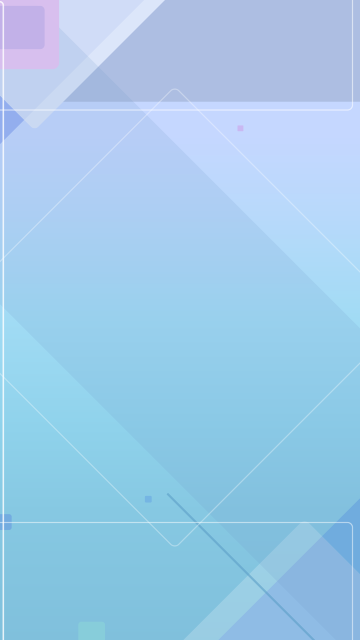
Reproduce this background procedurally as a WebGL 2 fragment shader.

```glsl
#version 300 es
precision highp float;
// Pastel blue gradient with diagonal bands, rounded squares and thin white frames.

uniform vec2 u_resolution;
out vec4 outColor;

const float FAR = 3.0;       // beyond every canvas edge
const float LINE = 0.00095;  // half width of frame lines
const vec3 WHITE = vec3(1.0);

// Signed distance to a rounded box given by two opposite corners.
float roundBox(vec2 p, vec2 lo, vec2 hi, float radius) {
  vec2 q = abs(p - 0.5 * (lo + hi)) - 0.5 * (hi - lo) + radius;
  return min(max(q.x, q.y), 0.0) + length(max(q, 0.0)) - radius;
}

float outline(float dist, float halfWidth) {
  return abs(dist) - halfWidth;
}

// Lays a shape over the colour with a soft edge about one pixel wide.
vec3 paint(vec3 base, vec3 color, float alpha, float dist, float soft) {
  return mix(base, color, alpha * (1.0 - smoothstep(-soft, soft, dist)));
}

float ramp(float from, float to, float v) {
  return clamp((v - from) / (to - from), 0.0, 1.0);
}

// Vertical gradient, lavender above and teal blue below.
vec3 sky(float depth) {
  vec3 c = mix(vec3(0.773, 0.843, 1.0), vec3(0.722, 0.851, 0.984), ramp(0.21, 0.333, depth));
  c = mix(c, vec3(0.631, 0.859, 0.957), ramp(0.333, 0.5, depth));
  c = mix(c, vec3(0.561, 0.824, 0.922), ramp(0.5, 0.667, depth));
  c = mix(c, vec3(0.525, 0.784, 0.886), ramp(0.667, 0.8, depth));
  return mix(c, vec3(0.502, 0.753, 0.863), ramp(0.8, 1.0, depth));
}

// Top panel and the tilted squares in two corners; d is the diagonal frame.
vec3 corners(vec3 c, vec2 p, vec2 d, float soft) {
  c = paint(c, vec3(0.678, 0.745, 0.886), 1.0, 0.8411 - p.y, soft);

  float upper = roundBox(d, vec2(0.6013, -FAR), vec2(FAR, -0.5248), 0.008);
  float upperInner = max(upper, d.y + 0.5478);
  c = paint(c, vec3(0.863, 0.902, 0.98), 1.0, upper, soft);
  c = paint(c, vec3(0.816, 0.863, 0.969), 1.0, upperInner, soft);
  c = paint(c, vec3(0.604, 0.702, 0.961), 1.0, max(d.x - 0.6013, d.y + 0.5478), soft);

  float lower = roundBox(d, vec2(-FAR, 0.2026), vec2(0.4705, FAR), 0.01);
  float lowerInner = max(lower, 0.2412 - d.y);
  c = paint(c, WHITE, 0.2, lower, soft);
  c = paint(c, vec3(0.561, 0.737, 0.898), 1.0, lowerInner, soft);
  return paint(c, vec3(0.439, 0.69, 0.886), 1.0, max(0.4705 - d.x, 0.2412 - d.y), soft);
}

// Wide shaded band and the narrow dark streak below it.
vec3 bands(vec3 c, vec2 d, float soft) {
  float wide = max(0.371 - d.x, d.x - 0.7421);
  c = paint(c, vec3(0.43, 0.59, 0.785), 0.16, wide, soft);
  float streak = roundBox(d, vec2(0.3449, 0.023), vec2(0.3483, FAR), 0.001);
  return paint(c, vec3(0.36, 0.62, 0.78), 0.6, streak, soft);
}

// Upright squares of several sizes.
vec3 squares(vec3 c, vec2 p, float soft) {
  float large = roundBox(p, vec2(-FAR, 0.8919), vec2(0.0924, FAR), 0.0104);
  float nested = roundBox(p, vec2(-0.1, 0.9232), vec2(0.0697, 0.9909), 0.007);
  c = paint(c, vec3(0.847, 0.745, 0.933), 0.95, large, soft);
  c = paint(c, vec3(0.761, 0.694, 0.91), 1.0, nested, soft);

  float lilac = roundBox(p, vec2(0.3711, 0.7949), vec2(0.3803, 0.804), 0.001);
  float blue = roundBox(p, vec2(0.2263, 0.2148), vec2(0.237, 0.2253), 0.002);
  float edge = roundBox(p, vec2(-0.1, 0.1719), vec2(0.0182, 0.1966), 0.004);
  float mint = roundBox(p, vec2(0.1224, -0.1), vec2(0.1641, 0.0286), 0.005);
  c = paint(c, vec3(0.79, 0.72, 0.95), 1.0, lilac, soft);
  c = paint(c, vec3(0.46, 0.71, 0.89), 1.0, blue, soft);
  c = paint(c, vec3(0.45, 0.675, 0.88), 1.0, edge, soft);
  return paint(c, vec3(0.53, 0.805, 0.855), 1.0, mint, soft);
}

// Thin white outlines: large diamond, two frames and the left rail.
vec3 frames(vec3 c, vec2 p, vec2 d, float soft) {
  float diamond = roundBox(d, vec2(0.2944, -0.4182), vec2(0.8044, 0.0918), 0.009);
  float top = roundBox(p, vec2(-FAR, 0.8281), vec2(0.5508, FAR), 0.008);
  float bottom = roundBox(p, vec2(-FAR), vec2(0.5508, 0.1836), 0.008);
  float rail = roundBox(p, vec2(-FAR), vec2(0.0052, 0.9974), 0.006);
  c = paint(c, WHITE, 0.32, outline(diamond, LINE), soft);
  c = paint(c, WHITE, 0.55, outline(top, LINE), soft);
  c = paint(c, WHITE, 0.5, outline(bottom, LINE), soft);
  return paint(c, WHITE, 0.8, outline(rail, 1.3 * LINE), soft);
}

void main() {
  // Canvas height is one unit; d holds the same point turned by 45 degrees.
  vec2 p = gl_FragCoord.xy / u_resolution.y;
  vec2 d = vec2(p.x + p.y, p.x - p.y) * sqrt(0.5);
  float soft = 0.6 / u_resolution.y;

  vec3 color = sky(1.0 - p.y);
  color = corners(color, p, d, soft);
  color = bands(color, d, soft);
  color = squares(color, p, soft);
  color = frames(color, p, d, soft);
  outColor = vec4(color, 1.0);
}
```
